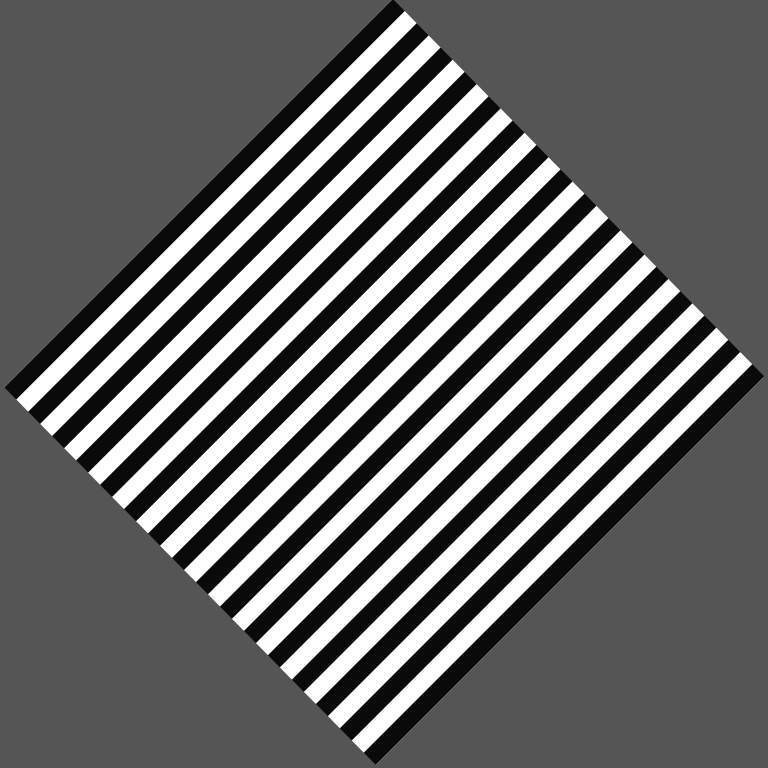
Give the GLSL for this pattern, as a Shadertoy shader.

```glsl
const vec3 BACKDROP = vec3(0.333);
const vec3 DARK = vec3(0.04);
const vec3 LIGHT = vec3(1.0);

const vec2 CENTER = vec2(0.0003, 0.0028);        // offset from canvas middle
const vec2 HALF_ALONG = vec2(0.2529, 0.2529);    // half side parallel to the bands
const vec2 HALF_ACROSS = vec2(0.2419, -0.2458);  // half side crossing the bands
const float BANDS = 31.0;                        // dark bands at both ends

// Coverage of a signed distance (positive inside), one pixel wide
float coverage(float dist, float pixel) {
    return clamp(dist / pixel + 0.5, 0.0, 1.0);
}

// Signed distance to the light bands, measured in band widths
float lightBand(float band) {
    return 0.5 - abs(mod(band - 0.5, 2.0) - 1.0);
}

void mainImage(out vec4 fragColor, in vec2 fragCoord) {
    float size = min(iResolution.x, iResolution.y);
    float pixel = 1.0 / size;
    vec2 point = (fragCoord - 0.5 * iResolution.xy) / size - CENTER;

    // Coordinates in the tilted panel, -1 to 1 on each side
    vec2 panel = inverse(mat2(HALF_ALONG, HALF_ACROSS)) * point;
    vec2 halfSize = vec2(length(HALF_ALONG), length(HALF_ACROSS));
    vec2 edgeDist = (1.0 - abs(panel)) * halfSize;

    // Alternating bands
    float bandWidth = 2.0 * halfSize.y / BANDS;
    float band = (0.5 * panel.y + 0.5) * BANDS;
    vec3 stripes = mix(DARK, LIGHT, coverage(lightBand(band) * bandWidth, pixel));

    // Panel over the backdrop
    float mask = coverage(edgeDist.x, pixel) * coverage(edgeDist.y, pixel);
    fragColor = vec4(mix(BACKDROP, stripes, mask), 1.0);
}
```
